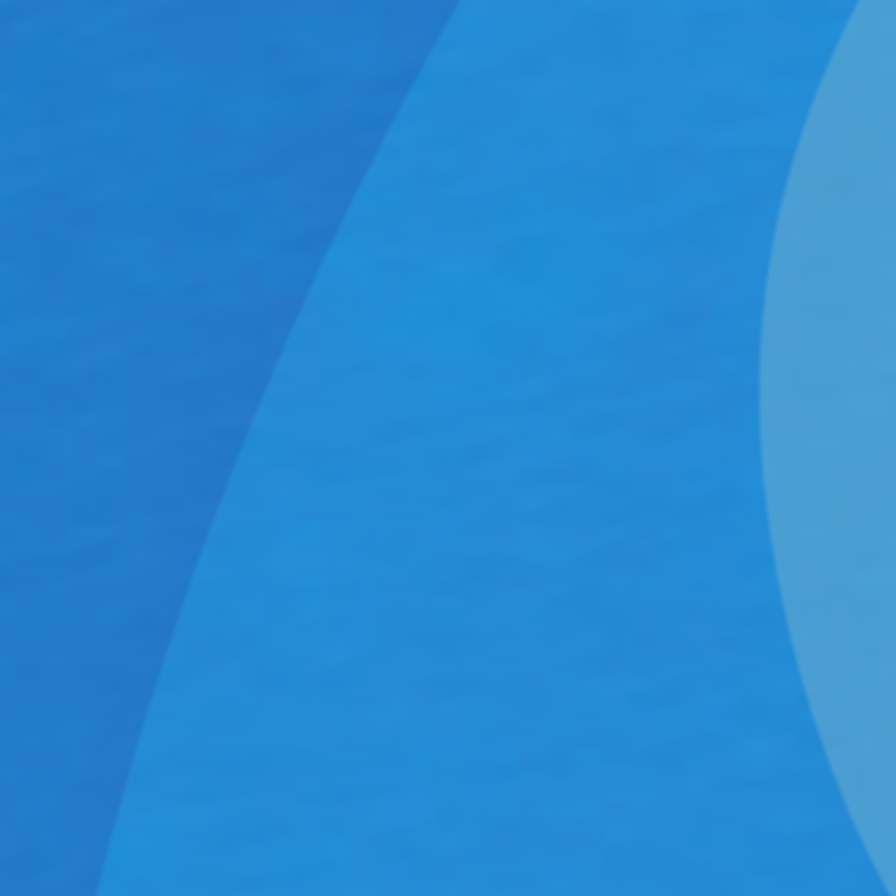
This background is drawn by a three.js fragment shader. Its source:

```glsl
// Blue background: a dark left field, a broad mid-blue band and a pale disc on the right, with faint blocky mottling.
varying vec2 vUv;

const float TAU = 6.28319;
const vec3 DEEP_BLUE = vec3(0.130, 0.490, 0.792);
const vec3 MID_BLUE = vec3(0.140, 0.547, 0.835);
const vec3 PALE_BLUE = vec3(0.288, 0.620, 0.820);
const vec3 CYAN_SHIFT = vec3(-0.020, 0.016, 0.012);
const vec3 VIOLET_SHIFT = vec3(0.012, -0.022, -0.008);

vec2 hash2(vec2 p) {
  vec2 q = vec2(dot(p, vec2(127.1, 311.7)), dot(p, vec2(269.5, 183.3)));
  return fract(sin(q) * 43758.55);
}

float circleDistance(vec2 p, vec2 center, float radius) {
  return length(p - center) - radius;
}

// Coverage of a shape whose distance is negative inside.
float coverage(float dist, float softness) {
  return 1.0 - smoothstep(-softness, softness, dist);
}

// Soft round glow that fades from its center.
float glow(vec2 p, vec2 center, vec2 size) {
  vec2 d = (p - center) / size;
  return exp(-dot(d, d));
}

// Smoothly blended cellular noise, each cell carrying its own random tone.
float cellTone(vec2 p) {
  vec2 cell = floor(p);
  float tone = 0.0;
  float total = 0.0;
  for (int y = -1; y <= 1; y++) {
    for (int x = -1; x <= 1; x++) {
      vec2 id = cell + vec2(float(x), float(y));
      vec2 d = p - id - hash2(id);
      float weight = exp(-5.0 * dot(d, d));
      tone += weight * hash2(id + 19.0).x;
      total += weight;
    }
  }
  return tone / total - 0.5;
}

// Upright square cells of flat tone, joined by narrow ramps.
float blockTone(vec2 p, float ramp) {
  vec2 id = floor(p);
  vec2 t = smoothstep(0.5 - ramp, 0.5 + ramp, fract(p));
  float low = mix(hash2(id).x, hash2(id + vec2(1.0, 0.0)).x, t.x);
  float high = mix(hash2(id + vec2(0.0, 1.0)).x, hash2(id + 1.0).x, t.x);
  return mix(low, high, t.y) - 0.5;
}

// Paint-like tint: short slanted streaks, patches and flat blocks.
vec3 mottling(vec2 p) {
  vec2 slanted = vec2(p.x, p.y - 0.18 * p.x);
  float streaks = cellTone(slanted * vec2(17.0, 46.0));
  float patches = cellTone(slanted * vec2(7.0, 10.0) + 7.0);
  float hueBlocks = blockTone(p * 32.0, 0.18);
  float lightBlocks = blockTone(p * vec2(32.0, 64.0) + 41.0, 0.3);
  return CYAN_SHIFT * (0.7 * patches + 0.55 * hueBlocks)
       + vec3(0.011, 0.016, 0.015) * streaks
       + vec3(0.007, 0.008, 0.007) * lightBlocks;
}

void main() {
  vec2 p = vUv;
  float softness = 0.0042;

  // Wide arc separating the dark field from the mid band.
  float arcDistance = circleDistance(p, vec2(3.844, -0.938), 3.853);
  float band = coverage(arcDistance, softness);

  // Pale disc, its rim slightly skewed along the height.
  vec2 skewed = p - vec2(0.005 * sin(TAU * p.y), 0.0);
  float disc = coverage(circleDistance(skewed, vec2(1.900, 0.532), 1.051), softness);

  // Dark field turns violet toward the arc; the band has cyan pools.
  vec3 field = DEEP_BLUE + VIOLET_SHIFT * 0.7 * exp(-14.0 * max(arcDistance, 0.0));
  float pools = glow(p, vec2(0.64, 0.72), vec2(0.10, 0.13))
              + glow(p, vec2(0.50, 0.62), vec2(0.10, 0.07))
              + glow(p, vec2(0.20, 0.03), vec2(0.14, 0.06));
  float shade = glow(p, vec2(0.77, 0.60), vec2(0.10, 0.20));
  vec3 middle = MID_BLUE + CYAN_SHIFT * 0.6 * pools + VIOLET_SHIFT * 0.5 * shade;

  vec3 color = mix(field, middle, band);
  color = mix(color, PALE_BLUE, disc);
  color += mottling(p) * mix(1.0, 0.6, disc);

  gl_FragColor = vec4(color, 1.0);
}
```
